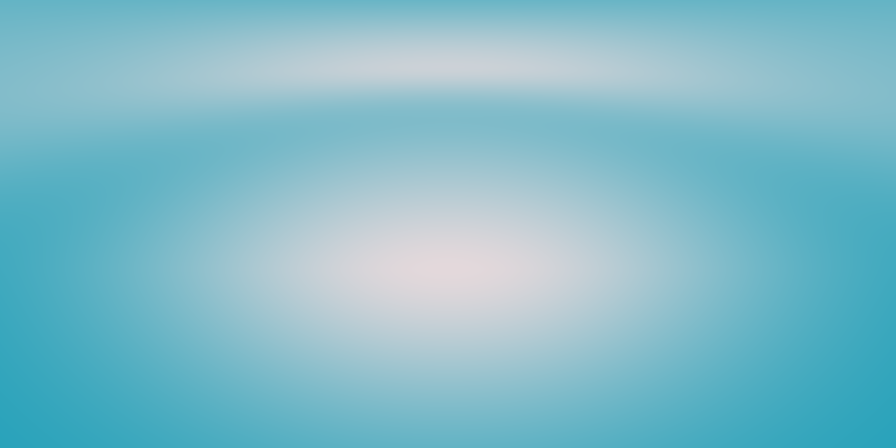
Reproduce this background procedurally as a WebGL 2 fragment shader.

```glsl
#version 300 es
precision highp float;

uniform vec2 u_resolution;
out vec4 fragColor;

// Colours
const vec3 TEAL = vec3(0.10, 0.62, 0.72);
const vec3 BLUSH = vec3(0.90, 0.85, 0.86);

// Main glow: x spans -1..1, y spans 0..1
const vec2 GLOW_CENTER = vec2(0.0, 0.40);
const vec2 GLOW_RADIUS = vec2(0.742, 0.385);
const vec2 GLOW_POWER = vec2(2.0, 1.6);
const float GLOW_STRENGTH = 0.97;

// Arched band: values at the middle, and their change towards the sides
const float BAND_HEIGHT = 0.857;
const float BAND_SAG = 0.052;
const float BAND_BELOW = 0.076;
const float BAND_BELOW_SPREAD = 0.146;
const float BAND_ABOVE = 0.151;
const float BAND_ABOVE_SPREAD = 0.20;
const float BAND_STRENGTH = 0.43;
const float BAND_PEAK = 0.16;
const float BAND_PEAK_WIDTH = 0.60;

const float BASE_LIGHT = 0.02;

float bell(float distanceFromCenter, float width) {
    float d = distanceFromCenter / width;
    return exp(-d * d);
}

// Wide oval light with a soft vertical tail
float ovalGlow(vec2 p) {
    vec2 falloff = pow(abs(p - GLOW_CENTER) / GLOW_RADIUS, GLOW_POWER);
    return GLOW_STRENGTH * exp(-falloff.x - falloff.y);
}

// Band that sinks and widens towards both sides
float archedBand(vec2 p) {
    float side = p.x * p.x;
    float dy = p.y - BAND_HEIGHT + BAND_SAG * side;
    float below = BAND_BELOW + BAND_BELOW_SPREAD * side;
    float above = BAND_ABOVE + BAND_ABOVE_SPREAD * side;
    float strength = BAND_STRENGTH + BAND_PEAK * bell(p.x, BAND_PEAK_WIDTH);
    return strength * bell(dy, dy < 0.0 ? below : above);
}

void main() {
    vec2 uv = gl_FragCoord.xy / u_resolution;
    vec2 p = vec2(2.0 * uv.x - 1.0, uv.y);

    float light = BASE_LIGHT + ovalGlow(p) + archedBand(p);
    fragColor = vec4(mix(TEAL, BLUSH, clamp(light, 0.0, 1.0)), 1.0);
}
```
